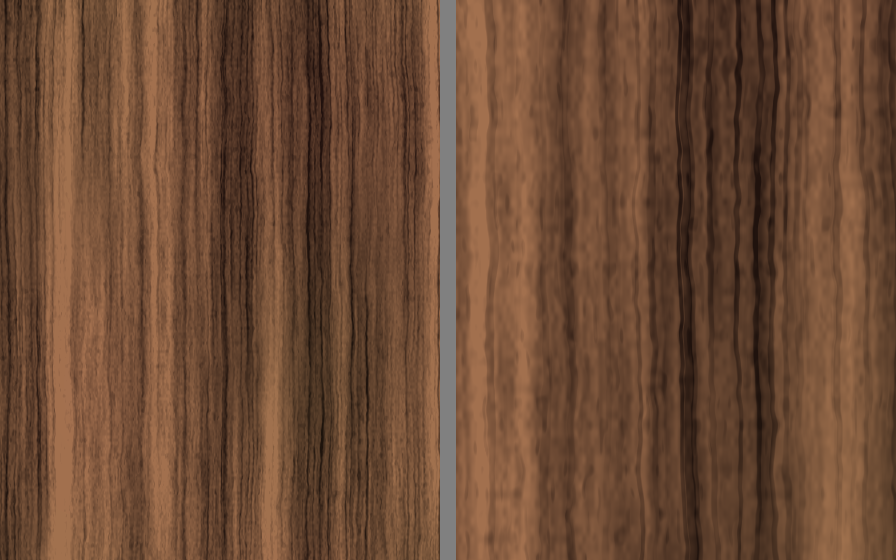
Left, the full canvas; right, a detail of the centre.
A WebGL 1 fragment shader for this texture:

```glsl
precision highp float;
// Dark striped wood veneer with vertical bands, fine growth lines and pores.
uniform vec2 u_resolution;

const vec3 UMBER = vec3(0.20, 0.13, 0.09);
const vec3 TAN = vec3(0.56, 0.39, 0.27);
const vec3 ROSE_TINT = vec3(0.010, -0.006, 0.003);

float hash(vec2 p) {
  p = fract(p * vec2(0.1031, 0.1137));
  p += dot(p, p.yx + 33.33);
  return fract((p.x + p.y) * p.x * 7.31 + p.y * 5.17);
}

float noise(vec2 p) {
  vec2 cell = floor(p);
  vec2 f = fract(p);
  f = f * f * (3.0 - 2.0 * f);
  float low = mix(hash(cell), hash(cell + vec2(1.0, 0.0)), f.x);
  float high = mix(hash(cell + vec2(0.0, 1.0)), hash(cell + 1.0), f.x);
  return mix(low, high, f.y);
}

// Noise centred on zero, stretched by a separate frequency on each axis.
float grain(vec2 p, vec2 frequency, float seed) {
  return noise(p * frequency + seed * vec2(17.3, 9.1)) - 0.5;
}

// Bends the straight fibres: slow sway plus small, ragged wobbles.
vec2 bendFibres(vec2 p) {
  float sway = 0.014 * grain(p, vec2(5.0, 2.6), 1.0);
  float wobble = 0.005 * grain(p, vec2(28.0, 11.0), 2.0);
  float ripple = 0.0028 * grain(p, vec2(60.0, 38.0), 3.0);
  float fray = 0.0016 * grain(p, vec2(120.0, 110.0), 15.0);
  return vec2(p.x + sway + wobble + ripple + fray, p.y);
}

// One dark line per cell, crisp on one side and fading on the other.
float growthLines(vec2 p, float count, float width, float seed, float pixel) {
  float shade = 0.0;
  float home = floor(p.x * count);
  for (int i = -1; i <= 1; i++) {
    float id = home + float(i);
    float centre = (id + 0.15 + 0.7 * hash(vec2(id, seed))) / count;
    float offset = p.x - centre;
    float side = hash(vec2(id, seed + 5.0)) < 0.5 ? -1.0 : 1.0;
    float along = noise(vec2(id * 7.7 + seed, p.y * 3.5));
    float patchy = noise(vec2(id * 3.3 + seed, p.y * 40.0));
    float strength = mix(0.3, 1.0, hash(vec2(id, seed + 9.0)));
    strength *= smoothstep(0.0, 0.55, along) * mix(0.6, 1.0, patchy);
    float thickness = width * (0.5 + along);
    float core = 1.0 - smoothstep(thickness - pixel, thickness + pixel, abs(offset));
    float halo = exp(-abs(offset) / (width * 2.0)) * step(0.0, offset * side);
    shade = max(shade, strength * max(core, 0.5 * halo));
  }
  return shade;
}

// Short dark flecks scattered along the fibres.
float pores(vec2 p) {
  return smoothstep(0.68, 0.92, noise(p * vec2(330.0, 75.0)));
}

float woodTone(vec2 p, float pixel) {
  vec2 q = bendFibres(p);

  // Broad heartwood bands and narrower stripes
  float bands = grain(q, vec2(16.0, 0.9), 4.0);
  float stripes = grain(q, vec2(42.0, 1.5), 5.0);
  float streaks = grain(q, vec2(120.0, 3.0), 6.0);
  float clouds = grain(p, vec2(4.0, 3.0), 7.0);
  float tone = 0.89 + 0.98 * bands + 0.52 * stripes + 0.38 * streaks + 0.24 * clouds;

  // Lines gather in some bands and lose contrast in hazy patches
  float cluster = smoothstep(-0.3, 0.1, grain(q, vec2(11.0, 0.7), 8.0));
  float clarity = mix(0.65, 1.0, smoothstep(-0.3, 0.1, grain(p, vec2(5.0, 3.5), 9.0)));
  float bold = growthLines(q, 34.0, 0.0019, 11.0, pixel);
  float thin = growthLines(q, 88.0, 0.0013, 23.0, pixel);
  tone -= clarity * (0.85 * bold * mix(0.45, 1.0, cluster) + 0.72 * thin * mix(0.12, 1.0, cluster));

  // Fibre texture
  float fibres = grain(q, vec2(300.0, 18.0), 12.0);
  float specks = grain(p, vec2(420.0, 190.0), 13.0);
  return tone + clarity * (0.32 * fibres + 0.24 * specks - 0.18 * pores(q));
}

void main() {
  vec2 p = gl_FragCoord.xy / u_resolution.y;
  float tone = woodTone(p, 1.0 / u_resolution.y);
  vec3 colour = mix(UMBER, TAN, clamp(tone, -0.22, 1.2));
  colour += ROSE_TINT * 2.0 * grain(p, vec2(5.0, 2.0), 14.0);
  gl_FragColor = vec4(colour, 1.0);
}
```
